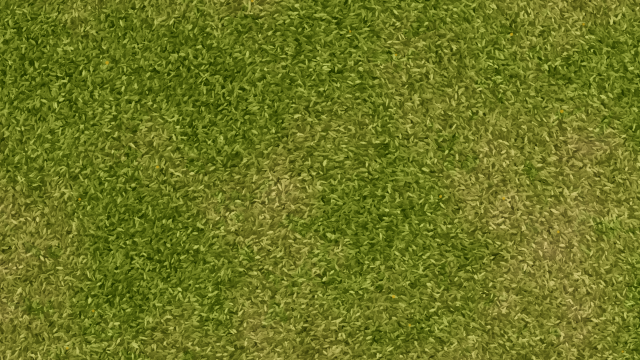
Write a WebGL 2 fragment shader that draws this texture.

```glsl
#version 300 es
precision highp float;
// Sunlit lawn seen from above: short tangled blades, lush tufts and dry patches.

uniform vec2 u_resolution;
out vec4 fragColor;

const int BLADE_LAYERS = 4;
const float BLADE_CELL = 0.0145;

// Four random values in 0..1 from a cell and a seed.
vec4 hash4(vec2 cell, float seed) {
    vec4 q = fract(vec4(cell.xyx, seed + cell.y) * vec4(0.1031, 0.1030, 0.0973, 0.1099));
    q += dot(q, q.wzxy + 33.33);
    return fract((q.xxyz + q.yzzw) * q.zywx);
}

float valueNoise(vec2 p, float seed) {
    vec2 cell = floor(p);
    vec2 f = fract(p);
    f = f * f * (3.0 - 2.0 * f);
    float bottom = mix(hash4(cell, seed).x, hash4(cell + vec2(1, 0), seed).x, f.x);
    float top = mix(hash4(cell + vec2(0, 1), seed).x, hash4(cell + vec2(1, 1), seed).x, f.x);
    return mix(bottom, top, f.y);
}

// Layered noise centred on zero.
float fbm(vec2 p, float seed) {
    float sum = 0.0;
    float weight = 0.5;
    for (int i = 0; i < 4; i++) {
        sum += weight * (valueNoise(p, seed + float(i)) - 0.5);
        p = mat2(1.6, 1.2, -1.2, 1.6) * p + 7.3;
        weight *= 0.55;
    }
    return sum;
}

// Main growing direction, leaning right on one side and left on the other.
float leanAngle(vec2 p) {
    float side = smoothstep(0.4, 1.3, p.x);
    return mix(0.85, -0.5, side) + 2.0 * fbm(p * 3.0, 41.0);
}

// Draws one layer of tapered blades over the given tone.
float bladeLayer(float tone, vec2 p, float lean, float bias, float softness, float seed) {
    vec2 grid = p / BLADE_CELL + 3.7 * seed;
    vec2 home = floor(grid);
    for (int y = -1; y <= 1; y++) {
        for (int x = -1; x <= 1; x++) {
            vec2 cell = home + vec2(x, y);
            vec4 rnd = hash4(cell, seed);
            vec4 shape = hash4(cell, seed + 17.0);
            vec2 offset = (grid - cell - rnd.xy) * BLADE_CELL;
            float angle = lean + (rnd.z + shape.w - 1.0) * 1.9;
            vec2 dir = vec2(cos(angle), sin(angle));
            float along = dot(offset, dir);
            float across = dot(offset, vec2(-dir.y, dir.x));
            float halfLength = mix(0.006, 0.0105, shape.x);
            float taper = 1.0 - 0.55 * abs(along) / halfLength;
            float halfWidth = mix(0.0022, 0.0042, shape.y) * taper;
            float edge = max(abs(across) - halfWidth, abs(along) - halfLength);
            float cover = 1.0 - smoothstep(-softness, softness, edge);
            float light = (rnd.w + shape.z - 1.0) * 2.5 + bias;
            light += 0.45 * clamp(across / 0.004, -1.0, 1.0);
            tone = mix(tone, light, cover);
        }
    }
    return tone;
}

// Colour ramp from shaded olive to pale straw green.
vec3 grassColor(float tone) {
    vec3 middle = vec3(0.485, 0.485, 0.165);
    vec3 slope = vec3(0.125, 0.118, 0.085);
    return middle + slope * tone + vec3(0.0, 0.0, 0.012) * tone * tone;
}

// Coverage of rare small blossoms.
float blossoms(vec2 p, float softness) {
    vec2 grid = p / 0.08;
    vec4 rnd = hash4(floor(grid), 71.0);
    vec2 offset = (fract(grid) - mix(vec2(0.15), vec2(0.85), rnd.xy)) * 0.08;
    float radius = mix(0.003, 0.005, rnd.w);
    float disc = 1.0 - smoothstep(-softness, softness, length(offset) - radius);
    return disc * step(0.94, rnd.z);
}

void main() {
    vec2 p = gl_FragCoord.xy / u_resolution.y;
    float softness = max(0.0022, 0.6 / u_resolution.y);

    // Tangled blades over shaded ground
    float lean = leanAngle(p);
    float tone = -1.2;
    for (int i = 0; i < BLADE_LAYERS; i++) {
        float layer = float(i);
        tone = bladeLayer(tone, p, lean, 0.2 * (layer - 2.0), softness, 3.0 + 5.0 * layer);
    }

    // Broad light, clumps and fine grain
    float patches = fbm(p * 2.6, 23.0);
    float clumps = fbm(p * 13.0, 31.0);
    float tuft = smoothstep(0.08, 0.28, clumps - 0.35 * patches);
    tone += 1.2 * patches + 1.5 * clumps - 0.65 * tuft + 0.12;
    tone += 0.2 * (p.x * u_resolution.y / u_resolution.x - 0.5);
    tone += 0.5 * (valueNoise(p * 190.0, 53.0) - 0.5);
    vec3 color = grassColor(clamp(tone, -2.4, 2.3));

    // Lush and dry tints
    float dry = smoothstep(0.04, 0.34, patches + 0.35 * clumps);
    float lush = smoothstep(0.12, -0.22, patches + 0.2 * clumps);
    color += dry * vec3(0.065, 0.005, 0.085);
    color += max(lush, tuft) * vec3(-0.045, 0.012, -0.035);

    color = mix(color, vec3(0.80, 0.66, 0.10), 0.8 * blossoms(p, softness));
    fragColor = vec4(clamp(color, 0.0, 1.0), 1.0);
}
```
